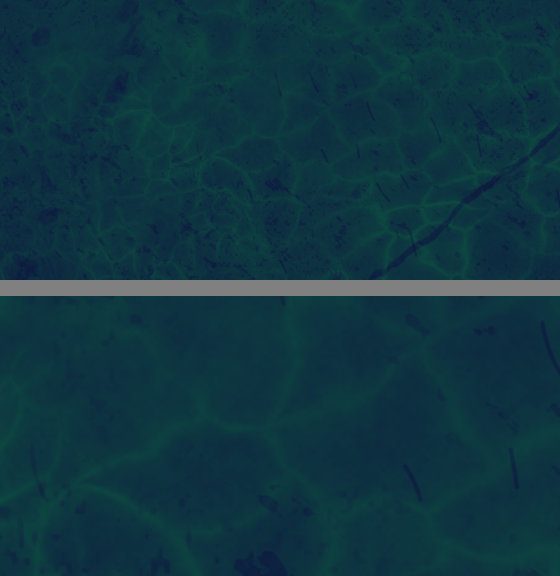
Top, the full canvas; bottom, a detail of the centre.
Reproduce this texture procedurally as a Shadertoy shader.

```glsl
// Dim teal shallow water: a warped Voronoi net of caustic light over a mottled bed.
// Dark debris, short twigs and a diagonal rope with its shadow lie on the bed.
// One scalar tone is summed from the layers and then mapped to the green channel.

float hash(vec2 p) {
    return fract(sin(dot(p, vec2(127.1, 311.7))) * 43758.545);
}

vec2 hash2(vec2 p) {
    return vec2(hash(p), hash(p + 57.3));
}

float noise(vec2 p) {
    vec2 i = floor(p), f = fract(p);
    f = f * f * (3.0 - 2.0 * f);
    return mix(mix(hash(i), hash(i + vec2(1, 0)), f.x),
               mix(hash(i + vec2(0, 1)), hash(i + vec2(1, 1)), f.x), f.y);
}

float fbm(vec2 p) {
    float sum = 0.0, amp = 0.53;
    for (int i = 0; i < 4; i++) {
        sum += amp * noise(p);
        p = mat2(1.6, 1.2, -1.2, 1.6) * p + 7.1;
        amp *= 0.5;
    }
    return sum;
}

// Distance to the nearest Voronoi border, in cell units
float cellEdge(vec2 p) {
    vec2 home = floor(p), nearest = vec2(0);
    float best = 9.0, edge = 9.0;
    for (int k = 0; k < 9; k++) {
        vec2 c = home + vec2(k % 3 - 1, k / 3 - 1);
        vec2 d = c + hash2(c) - p;
        if (dot(d, d) < best) { best = dot(d, d); nearest = d; }
    }
    for (int k = 0; k < 25; k++) {
        vec2 c = home + vec2(k % 5 - 2, k / 5 - 2);
        vec2 d = c + hash2(c) - p, gap = d - nearest;
        if (dot(gap, gap) > 1e-5) edge = min(edge, dot(0.5 * (d + nearest), normalize(gap)));
    }
    return edge;
}

// Bright thin core with a wide soft glow
float caustic(vec2 p, float sharpness) {
    float e = max(cellEdge(p), 0.0);
    return 0.75 * exp(-e * 5.5) + 0.4 * sharpness * exp(-e * e * 300.0);
}

// Thin curved strokes leaning left, at most one in each grid cell
float twigs(vec2 p, float px) {
    float ink = 0.0;
    vec2 home = floor(p * 6.0);
    for (int k = 0; k < 9; k++) {
        vec2 c = home + vec2(k % 3 - 1, k / 3 - 1);
        vec2 d = p - (c + hash2(c + 3.0)) / 6.0;
        float a = -0.15 - 0.5 * hash(c + 11.0);
        d = mat2(cos(a), sin(a), -sin(a), cos(a)) * d;
        d.x += 9.0 * (hash(c + 31.0) - 0.5) * d.y * d.y;
        float halfLength = 0.02 + 0.025 * hash(c + 17.0);
        float dist = length(vec2(d.x, max(abs(d.y) - halfLength, 0.0)));
        float present = step(hash(c + 23.0), 0.42);
        ink = max(ink, present * (1.0 - smoothstep(0.0008, 0.003 + px, dist)));
    }
    return ink;
}

void mainImage(out vec4 fragColor, in vec2 fragCoord) {
    float px = 1.0 / iResolution.y;
    vec2 p = fragCoord * px;
    vec2 warp = vec2(fbm(p * 5.0), fbm(p * 5.0 + 31.0)) - 0.5;
    vec2 ripple = vec2(noise(p * 19.0), noise(p * 19.0 + 9.0)) - 0.5;
    vec2 q = p + 0.15 * warp + 0.024 * ripple;

    // Mottled bed
    float tone = 0.184 + 0.06 * (fbm(p * 3.2 + 4.0) - 0.5);
    tone += 0.05 * (fbm(q * 13.0) - 0.5);

    // Caustics: small crisp cells lower left, broad soft ones elsewhere
    float dense = smoothstep(1.3, 0.8, p.x + 0.5 * p.y + 0.5 * warp.x);
    float crisp = smoothstep(0.95, 0.45, p.y + 0.6 * warp.y);
    float broadNet = caustic(q * vec2(5.8, 7.6), crisp);
    float fineNet = caustic(q * vec2(11.5, 10.0) + 5.0, crisp);
    float strength = 0.55 + 0.8 * smoothstep(0.25, 0.75, noise(p * 5.0 + 12.0));
    tone += 0.055 * strength * mix(broadNet, 0.35 * broadNet + 0.7 * fineNet, dense);

    // Debris trail down the left side, with a few dark hollows
    float trail = exp(-pow((p.x - 0.17 - 0.42 * p.y * p.y - 0.3 * warp.x) / 0.11, 2.0));
    float flakes = smoothstep(0.54, 0.66, fbm(q * 19.0 + 20.0));
    float veins = smoothstep(0.04, 0.0, abs(fbm(q * 12.0 + 3.0) - 0.5));
    tone -= trail * (0.005 + 0.04 * flakes + 0.03 * veins);
    for (int i = 0; i < 3; i++) {
        float t = float(i);
        vec2 center = vec2(0.17 + 0.26 * mod(t, 2.0), 0.2 + 0.66 * t - 0.16 * t * t);
        float r = length((p - center + 0.15 * warp + 0.03 * ripple) * vec2(1.2, 0.9));
        tone -= (0.03 + 0.04 * fbm(p * 40.0)) * smoothstep(0.045, 0.028, r);
    }

    // Fine dark specks in drifting patches, denser toward the top
    float patches = smoothstep(0.4, 0.66, fbm(p * 4.0 + 40.0) + 0.06 * p.y);
    float specks = smoothstep(0.6, 0.8, noise(p * vec2(120.0, 100.0)) * 0.7 + 0.3 * noise(p * 50.0));
    tone -= 0.045 * patches * specks;
    float chips = smoothstep(0.67, 0.74, fbm(mat2(0.8, 0.6, -0.6, 0.8) * p * vec2(24.0, 40.0)));
    tone -= 0.05 * chips * smoothstep(0.35, 0.6, noise(p * 5.0 + 70.0));

    // Twigs, mainly on the right
    tone -= 0.065 * twigs(p, px) * smoothstep(0.5, 0.9, p.x) * smoothstep(0.85, 0.6, p.y);

    // Knotty rope and its fainter shadow
    float sway = 0.04 * (noise(p.xx * 9.0) - 0.5) + 0.015 * (noise(p.xx * 35.0) - 0.5);
    float rope = abs(p.y - 0.79 * (p.x - 1.33) - sway) * 0.78;
    float ropeWidth = 0.007 + 0.007 * noise(p * 28.0);
    float knots = 0.7 + 0.3 * noise(p * 90.0);
    tone -= 0.085 * knots * (1.0 - smoothstep(ropeWidth - 0.004, ropeWidth + px, rope));
    float shade = abs(p.y - 0.29 - 0.42 * (p.x - 1.667) - sway);
    tone -= 0.035 * smoothstep(0.016, 0.006, shade) * smoothstep(1.6, 1.72, p.x);

    // Grain
    tone += 0.016 * (noise(p * 170.0) - 0.5) + 0.014 * (noise(p * 75.0) - 0.5);
    fragColor = vec4(0.05, clamp(tone, 0.115, 0.29), 0.25, 1.0);
}
```
